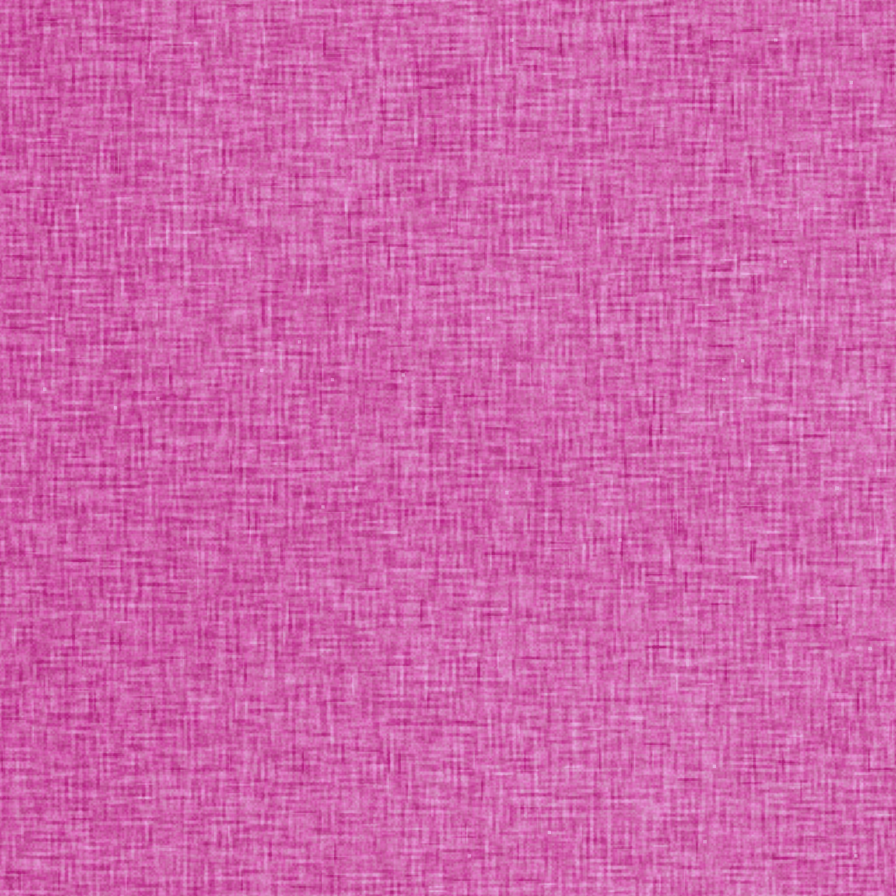
This texture is drawn by a three.js fragment shader. Its source:

```glsl
// Pink linen cloth: crisp crossed threads of uneven shade, almost flat overall.
// Every thread has its own noise along its length and contrasts with its
// neighbours; sparse slubs are added and a three stop ramp gives the colour.
varying vec2 vUv;

const vec3 DEEP_PINK = vec3(0.735, 0.215, 0.550);
const vec3 MID_PINK = vec3(0.820, 0.388, 0.670);
const vec3 PALE_PINK = vec3(0.868, 0.560, 0.785);

const float THREADS = 256.0;      // fine threads across the cloth
const float LONG_THREADS = 160.0; // longer, slightly thicker threads
const float THREAD_CONTRAST = 0.2;

float hash(vec2 p) {
  vec3 q = fract(vec3(p.xyx) * 0.1031);
  q += dot(q, q.yzx + 33.33);
  return fract((q.x + q.y) * q.z);
}

// Smooth value noise from -1 to 1
float noise(vec2 p, float seed) {
  vec2 cell = floor(p) + seed * 17.0;
  vec2 f = fract(p);
  f = f * f * (3.0 - 2.0 * f);
  float low = mix(hash(cell), hash(cell + vec2(1.0, 0.0)), f.x);
  float high = mix(hash(cell + vec2(0.0, 1.0)), hash(cell + vec2(1.0)), f.x);
  return 2.0 * mix(low, high, f.y) - 1.0;
}

// Shade of one thread along its length, from -1 to 1
float strand(float id, float along, float seed) {
  float y = along + 20.0 * hash(vec2(id, seed + 40.0));
  vec2 cell = vec2(id + seed * 311.0, floor(y));
  float f = smoothstep(0.15, 0.85, fract(y));
  return 2.0 * mix(hash(cell), hash(cell + vec2(0.0, 1.0)), f) - 1.0;
}

// Threads along y, each set off against the two beside it
float threads(vec2 p, float count, float stretch, float seed) {
  float waver = 0.0010 * noise(p * vec2(4.0, 9.0), seed + 3.0);
  float x = (p.x + waver) * count;
  float id = floor(x);
  float along = p.y * count / stretch;
  float before = strand(id - 1.0, along, seed);
  float left = strand(id, along, seed);
  float right = strand(id + 1.0, along, seed);
  float after = strand(id + 2.0, along, seed);
  float leftShade = left - THREAD_CONTRAST * (before + right);
  float rightShade = right - THREAD_CONTRAST * (left + after);
  return mix(leftShade, rightShade, smoothstep(0.15, 0.85, fract(x)));
}

// Warp and weft together, in short fine and long thin pieces
float weave(vec2 p) {
  float fine = threads(p, THREADS, 6.0, 1.0)
             + threads(p.yx, THREADS, 6.5, 2.0);
  float lengthy = threads(p, LONG_THREADS, 8.0, 5.0)
                + threads(p.yx, LONG_THREADS, 7.0, 6.0);
  return 0.27 * fine + 0.12 * lengthy;
}

// Slow changes of light, paler towards the right
float clouds(vec2 p) {
  float slope = 0.14 * (smoothstep(0.0, 0.7, p.x) - 0.6);
  float bands = noise(p * vec2(3.0, 18.0), 8.0)
              + noise(p * vec2(20.0, 4.0), 9.0);
  return slope + 0.04 * noise(p * 4.0, 7.0) + 0.03 * bands;
}

// Soft marks in a random share of the grid cells
float marks(vec2 p, vec2 grid, float share, float seed) {
  vec2 cell = floor(p * grid);
  vec2 d = abs(fract(p * grid) - 0.5);
  float chosen = step(hash(cell + seed * 29.0), share);
  vec2 body = 1.0 - smoothstep(vec2(0.2), vec2(0.5), d);
  return chosen * body.x * body.y;
}

// Pale and dark thin slubs, with a few pale specks
float slubs(vec2 p) {
  float pale = marks(p, vec2(40.0, 260.0), 0.008, 1.0)
             + marks(p, vec2(260.0, 36.0), 0.010, 2.0);
  float dark = marks(p, vec2(28.0, 250.0), 0.022, 3.0)
             + marks(p, vec2(250.0, 30.0), 0.018, 4.0);
  float specks = marks(p, vec2(190.0), 0.0003, 5.0);
  return 0.35 * pale - 0.38 * dark + 0.7 * specks;
}

vec3 clothColour(float shade) {
  vec3 lower = mix(DEEP_PINK, MID_PINK, shade * 2.0);
  vec3 upper = mix(MID_PINK, PALE_PINK, shade * 2.0 - 1.0);
  return shade < 0.5 ? lower : upper;
}

void main() {
  float grain = noise(vUv * 400.0, 11.0);
  float shade = 0.51 + weave(vUv) + clouds(vUv) + slubs(vUv) + 0.19 * grain;
  vec3 colour = clothColour(clamp(shade, -0.2, 1.3));

  // Uneven sheen shifts the fibres between dull and violet pink
  float sheen = noise(vUv * 350.0, 13.0);
  colour += sheen * vec3(0.040, 0.0, 0.045);
  gl_FragColor = vec4(colour, 1.0);
}
```
